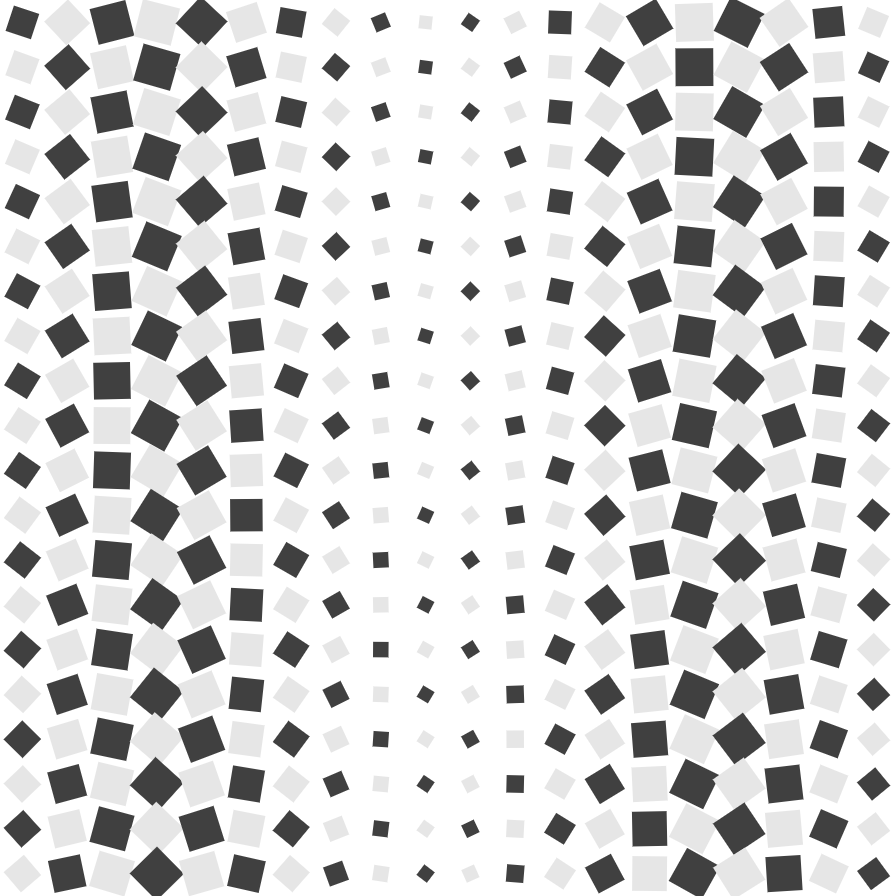
Write a Shadertoy shader that draws this pattern.

```glsl
const float GRID = 20.0;           // cells per side
const float MEAN_SIDE = 0.573;     // square side, in cells
const float SIDE_SWING = 0.282;    // growth and shrinkage of the side
const float WAVE_STEP = 0.5;       // radians of wave per column
const float WAVE_PHASE = 0.08;
const float TURN_START = 0.32;     // clockwise turn of the top left square
const float TURN_PER_COLUMN = 0.5;
const float TURN_PER_ROW = 0.0286;
const vec3 PAPER = vec3(1.0);
const vec3 DARK = vec3(0.25);
const vec3 LIGHT = vec3(0.902);

float squareDistance(vec2 p, float side, float turn) {
    float c = cos(turn), s = sin(turn);
    vec2 q = abs(vec2(c * p.x - s * p.y, s * p.x + c * p.y)) - 0.5 * side;
    return max(q.x, q.y);
}

void mainImage(out vec4 fragColor, in vec2 fragCoord) {
    // Grid space, with rows counted from the top
    float pixel = GRID / iResolution.y;
    vec2 grid = fragCoord * pixel;
    grid.y = GRID - grid.y;
    vec2 home = floor(grid);
    vec3 color = PAPER;

    // Neighbours overlap: later rows and columns lie on top
    for (int y = -1; y <= 1; y++) {
        for (int x = -1; x <= 1; x++) {
            vec2 cell = home + vec2(x, y);
            if (min(cell.x, cell.y) < 0.0 || max(cell.x, cell.y) >= GRID) continue;

            float side = MEAN_SIDE + SIDE_SWING * sin(cell.x * WAVE_STEP + WAVE_PHASE);
            float turn = TURN_START + dot(cell, vec2(TURN_PER_COLUMN, TURN_PER_ROW));
            vec2 offset = grid - cell - 0.5;
            offset.y = -offset.y;

            float d = squareDistance(offset, side, turn);
            float coverage = clamp(0.5 - d / pixel, 0.0, 1.0);
            vec3 ink = mix(DARK, LIGHT, mod(cell.x + cell.y, 2.0));
            color = mix(color, ink, coverage);
        }
    }
    fragColor = vec4(color, 1.0);
}
```
